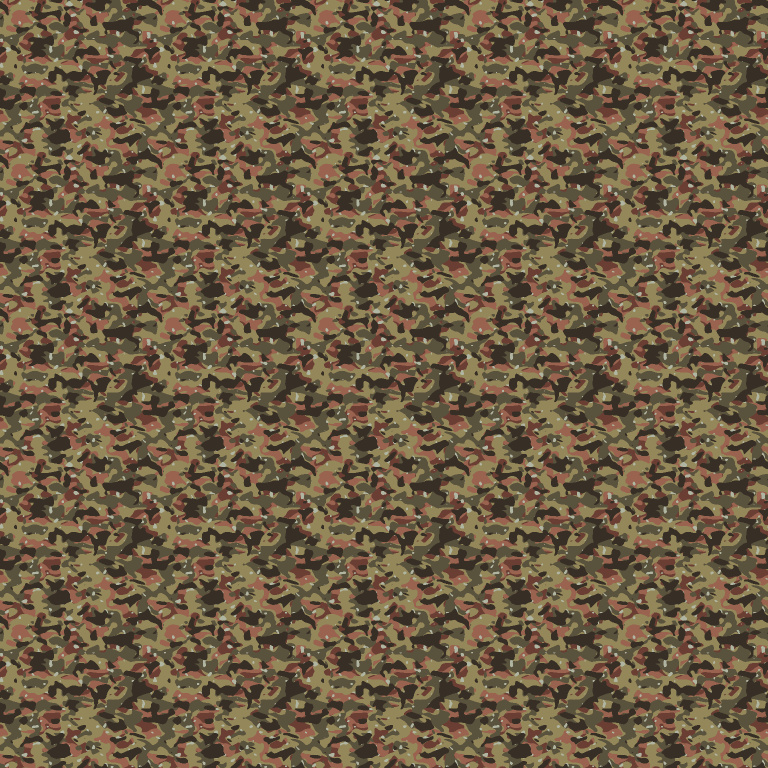
Reproduce this pattern procedurally as a WebGL 1 fragment shader.

```glsl
precision highp float;

// Woodland camouflage: a square tile of flat, lobed, sideways-stretched patches,
// repeated on a straight grid. Each colour is a thresholded, wrapping gradient
// noise field; the layers are stacked from khaki ground up to the darkest patches.

uniform vec2 u_resolution;

const float REPEATS = 5.0;                // tiles across and down
const vec2 PATCH_CELLS = vec2(8.0, 12.0); // noise cells per tile, main patches
const vec2 LOBE_CELLS = vec2(18.0, 23.0); // noise cells per tile, edge lobes
const vec2 TONE_CELLS = vec2(7.0, 11.0);  // split between the two reds
const vec2 SPECK_CELLS = vec2(25.0, 27.0);
const vec2 SHADE_CELLS = vec2(4.0, 5.0);  // broad light and dark areas
const vec2 WARP_CELLS = vec2(10.0, 11.0);
const vec2 WARP_AMOUNT = vec2(0.045, 0.03);
const float LOBE_WEIGHT = 0.65;
const float SHADE_WEIGHT = 0.25;
const float OLIVE_AVOIDS_RED = 0.4;

// Higher levels leave less of a colour visible.
const float RED_LEVEL = 0.077;
const float TONE_LEVEL = 0.0;
const float OLIVE_LEVEL = 0.14;
const float SPECK_LEVEL = 0.40;
const float DARK_LEVEL = 0.18;

const vec3 KHAKI = vec3(0.58, 0.53, 0.35);
const vec3 OLIVE = vec3(0.35, 0.32, 0.24);
const vec3 DARK = vec3(0.215, 0.185, 0.145);
const vec3 BRICK = vec3(0.60, 0.39, 0.31);
const vec3 MAROON = vec3(0.42, 0.245, 0.205);
const vec3 PALE = vec3(0.69, 0.71, 0.63);

const float FIELD_SLOPE = 6.0;            // typical noise change per tile length
const float TAU = 6.28318;

float hash(vec2 cell, float seed) {
  return fract(sin(dot(cell, vec2(127.1, 311.7)) + seed * 74.7) * 43758.5453);
}

// Contribution of one lattice corner: a random direction dotted with the offset.
float corner(vec2 cell, vec2 offset, vec2 cells, float seed) {
  float angle = TAU * hash(mod(cell, cells), seed);
  return dot(vec2(cos(angle), sin(angle)), offset);
}

// Gradient noise that wraps once per tile; the seed also shifts the lattice.
float tileNoise(vec2 tile, vec2 cells, float seed) {
  vec2 p = (tile + seed * vec2(0.37, 0.61)) * cells;
  vec2 cell = floor(p);
  vec2 f = p - cell;
  vec2 blend = f * f * (3.0 - 2.0 * f);
  vec2 right = vec2(1.0, 0.0);
  vec2 up = vec2(0.0, 1.0);
  float low = mix(corner(cell, f, cells, seed),
                  corner(cell + right, f - right, cells, seed), blend.x);
  float high = mix(corner(cell + up, f - up, cells, seed),
                   corner(cell + 1.0, f - 1.0, cells, seed), blend.x);
  return mix(low, high, blend.y);
}

// Broad patches with smaller lobes along their outlines.
float patchField(vec2 tile, float seed) {
  return tileNoise(tile, PATCH_CELLS, seed)
       + LOBE_WEIGHT * tileNoise(tile, LOBE_CELLS, seed + 0.5);
}

float cover(float field, float level, float softness) {
  return smoothstep(level - softness, level + softness, field);
}

vec3 camouflage(vec2 tile, float softness) {
  // Bend the plane so that outlines curl.
  vec2 bent = tile + WARP_AMOUNT * vec2(tileNoise(tile, WARP_CELLS, 1.0),
                                        tileNoise(tile, WARP_CELLS, 2.0));
  float shade = SHADE_WEIGHT * tileNoise(tile, SHADE_CELLS, 17.0);

  // Two reds share one set of patches.
  float tone = tileNoise(bent, TONE_CELLS, 3.0) + shade
             + 0.3 * tileNoise(bent, LOBE_CELLS, 4.0);
  vec3 red = mix(BRICK, MAROON, cover(tone, TONE_LEVEL, softness));
  float redField = patchField(bent, 6.0);
  vec3 color = mix(KHAKI, red, cover(redField, RED_LEVEL, softness));

  // Olive tends to lie beside the reds instead of over them.
  float oliveField = patchField(bent, 8.0) + shade - OLIVE_AVOIDS_RED * redField;
  color = mix(color, OLIVE, cover(oliveField, OLIVE_LEVEL, softness));

  // Small pale specks gather where a broad field is high.
  float specks = tileNoise(tile, SPECK_CELLS, 9.0)
               + 0.3 * tileNoise(tile, PATCH_CELLS, 10.0);
  color = mix(color, PALE, cover(specks, SPECK_LEVEL, softness * 1.5));

  float darkField = patchField(bent, 14.0) + shade;
  return mix(color, DARK, cover(darkField, DARK_LEVEL, softness));
}

void main() {
  float tilesPerPixel = REPEATS / u_resolution.y;
  float softness = 0.18 * FIELD_SLOPE * tilesPerPixel;

  // Average a two by two grid of samples inside the pixel.
  vec3 sum = vec3(0.0);
  for (int j = 0; j < 2; j++) {
    for (int i = 0; i < 2; i++) {
      vec2 jitter = 0.5 * vec2(float(i), float(j)) - 0.25;
      vec2 tile = fract((gl_FragCoord.xy + jitter) * tilesPerPixel);
      sum += camouflage(tile, softness);
    }
  }
  gl_FragColor = vec4(sum * 0.25, 1.0);
}
```
